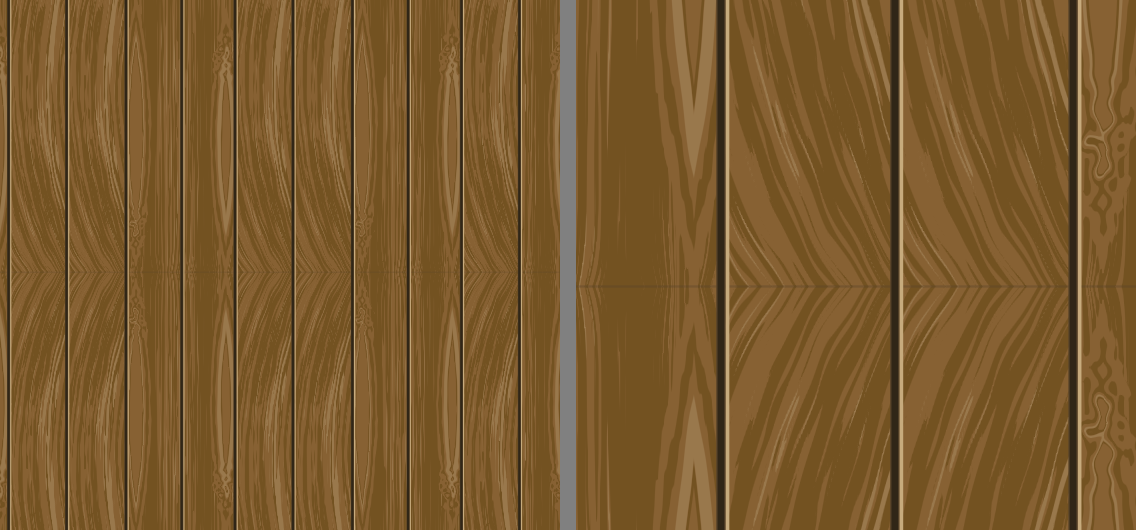
Left, the full canvas; right, a detail of the centre.
This texture is drawn by a WebGL 2 fragment shader. Its source:

```glsl
#version 300 es
precision highp float;
// Vertical wooden planks with posterised grain, mirrored across a horizontal joint.
uniform vec2 u_resolution;
out vec4 outColor;

const vec3 DARK_WOOD = vec3(0.45, 0.32, 0.13);
const vec3 MID_WOOD = vec3(0.53, 0.38, 0.20);
const vec3 LIGHT_WOOD = vec3(0.60, 0.47, 0.30);
const vec3 GAP = vec3(0.19, 0.15, 0.09);
const vec3 GAP_SHADOW = vec3(0.34, 0.26, 0.16);
const vec3 EDGE_LIGHT = vec3(0.78, 0.67, 0.49);

const float PERIOD = 0.4043;   // four planks
const float FIRST_GAP = 0.0153;
const float JOINT = 0.486;     // mirror line, measured from the top

vec2 gradient(vec2 cell) {
  vec3 h = fract(cell.xyx * vec3(0.1031, 0.1030, 0.0973));
  h += dot(h, h.yzx + 33.33);
  float angle = 6.2832 * fract((h.x + h.y) * h.z);
  return vec2(cos(angle), sin(angle));
}

float gradientNoise(vec2 p) {
  vec2 i = floor(p), f = p - i;
  vec2 s = f * f * f * (f * (f * 6.0 - 15.0) + 10.0);
  vec2 e = vec2(1.0, 0.0);
  float low = mix(dot(gradient(i), f), dot(gradient(i + e), f - e), s.x);
  float high = mix(dot(gradient(i + e.yx), f - e.yx), dot(gradient(i + 1.0), f - 1.0), s.x);
  return mix(low, high, s.y);
}

float bump(float x, float centre, float width) {
  float d = (x - centre) / width;
  return exp(-d * d);
}

// Grain fields hold (mid tone, light tone); each tone shows where its field is positive.
vec2 sweptGrain(vec2 p) {
  float d = p.y - 0.33;
  float s = p.x - 0.6 * d * d - 0.012 * exp(-p.y / 0.04);
  s += 0.003 * gradientNoise(p * vec2(45.0, 14.0));
  float ragged = gradientNoise(vec2(s * 380.0, p.y * 26.0));
  float mid = gradientNoise(vec2(s * 150.0, p.y * 4.0) + 7.0) + 0.4 * ragged;
  float strand = gradientNoise(vec2(s * 260.0, p.y * 6.0) + 31.0) + 0.25 * ragged;
  float band = bump(s, 0.071, 0.014);
  return vec2(mid + 0.02, strand + 0.5 * band - 0.48);
}

vec2 straightGrain(vec2 p, float seed) {
  float s = p.x + 0.007 * exp(-p.y / 0.022) * sin(p.x * 90.0);
  s += 0.002 * gradientNoise(p * vec2(30.0, 9.0) + seed);
  float fine = gradientNoise(vec2(s * 620.0, p.y * 9.0) + seed);
  float mid = gradientNoise(vec2(s * 240.0, p.y * 2.5) + seed) + 0.5 * fine;
  float light = gradientNoise(vec2(s * 340.0, p.y * 4.0) + seed * 2.0) + 0.3 * fine;
  float plainBand = bump(p.x, 0.045, 0.013);
  return vec2(mid - 0.5 * plainBand, light - 0.34 - 0.4 * plainBand);
}

// Spindle-shaped knot with a burl at one tip, set in straight grain.
vec2 knotGrain(vec2 p, vec2 centre, vec2 size, float burlY, float core, float ringWidth, float seed) {
  vec2 d = (p - centre) / size;
  float r = abs(d.x) + d.y * d.y;
  r += 0.10 * gradientNoise(p * vec2(120.0, 22.0) + seed);
  r += 1.5 * bump(p.y, burlY, 0.035) * gradientNoise(p * vec2(95.0, 75.0) + seed);
  float contour = 4.0 * (abs(r - core) - 0.05);
  float rings = cos(9.0 * max(r - 1.0, 0.0)) + 0.3;
  float ragged = gradientNoise(p * vec2(330.0, 40.0) + seed);
  vec2 knot = vec2(min(contour, rings + ragged), ringWidth - abs(r - core - 0.06 - ringWidth));
  return mix(knot, straightGrain(p, seed), smoothstep(1.2, 2.2, r));
}

vec2 plankGrain(int plank, vec2 p) {
  if (plank < 2) return sweptGrain(p);
  if (plank == 2) return knotGrain(p, vec2(0.018, 0.25), vec2(0.015, 0.18), 0.075, 0.8, 0.06, 11.0);
  return knotGrain(p, vec2(0.079, 0.235), vec2(0.016, 0.175), 0.39, 0.5, 0.21, 23.0);
}

float coverage(float field) {
  float w = max(fwidth(field), 0.0001) * 0.7;
  return smoothstep(-w, w, field);
}

float inside(float d, float halfWidth, float pixel) {
  return clamp((halfWidth - abs(d)) / pixel + 0.5, 0.0, 1.0);
}

void main() {
  vec2 p = gl_FragCoord.xy / u_resolution.x;
  float pixel = 1.0 / u_resolution.x;
  float fromJoint = abs(u_resolution.y * pixel - JOINT - p.y);

  // Find the plank and the position across it.
  float across = p.x - FIRST_GAP;
  float group = floor(across / PERIOD);
  float t = across - group * PERIOD;
  float edges[5] = float[5](0.0, 0.1035, 0.2096, 0.3092, PERIOD);
  int plank = 0;
  for (int i = 1; i < 4; i++) if (t >= edges[i]) plank = i;
  float u = t - edges[plank];
  float gapDistance = min(u, edges[plank + 1] - t);
  if (group > 1.5 && plank == 1) plank = 3;   // the last plank breaks the cycle

  // Posterised wood tones.
  vec2 grain = plankGrain(plank, vec2(u, fromJoint));
  vec3 color = mix(DARK_WOOD, MID_WOOD, coverage(grain.x));
  color = mix(color, LIGHT_WOOD, coverage(grain.y));
  color = mix(color, GAP_SHADOW, 0.35 * inside(fromJoint, 0.0007, pixel));

  // Gap between planks, with a lit left edge.
  color = mix(color, EDGE_LIGHT, inside(u - 0.0038, 0.0012, pixel));
  color = mix(color, GAP_SHADOW, inside(gapDistance, 0.0028, pixel));
  color = mix(color, GAP, inside(gapDistance, 0.0020, pixel));
  outColor = vec4(color, 1.0);
}
```
